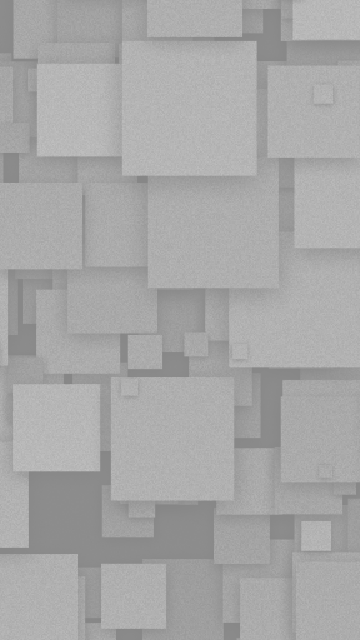
A WebGL 2 fragment shader for this background:

```glsl
#version 300 es
precision highp float;
// Overlapping grey paper squares, stacked in layers with soft drop shadows.
// Each layer is a jittered grid of boxes painted back to front, so every
// box shades what lies below it; a fine grain covers the lit faces.

#define SEED 7.0
#define BACKDROP 0.55
#define SHADOW_TONE 0.52
#define SHADOW_STRENGTH 0.72
#define SHADOW_DROP 0.22
#define SHADOW_BLUR 0.17
#define FACE_GRADIENT 0.012
#define GRAIN_CELLS 288.0
#define GRAIN_AMOUNT 0.055

uniform vec2 u_resolution;
out vec4 fragColor;

vec3 hash3(vec3 p) {
    p = fract(p * vec3(0.1031, 0.1030, 0.0973));
    p += dot(p, p.yxz + 33.33);
    return fract((p.xxy + p.yxx) * p.zyx);
}

// Coverage of a centred square whose edges fade over +-blur
float softSquare(vec2 p, float halfSide, float blur) {
    vec2 inside = smoothstep(-blur, blur, halfSide - abs(p));
    return inside.x * inside.y;
}

// Paint one grid of squares over the tone already there
float paintLayer(float tone, vec2 p, float id, float cellSize, float density,
                 vec2 sideRange, vec2 toneRange) {
    float pixel = 0.6 / u_resolution.x;
    vec2 home = floor(p / cellSize);
    for (int y = -1; y <= 1; y++) {
        for (int x = -1; x <= 1; x++) {
            vec2 cell = home + vec2(x, y);
            vec3 place = hash3(vec3(cell + 50.0, id + SEED));
            vec3 look = hash3(vec3(cell + 90.0, id + SEED + 31.0));
            if (look.z > density) continue;

            float side = mix(sideRange.x, sideRange.y, place.z);
            vec2 center = (cell + 0.5 + 0.7 * (place.xy - 0.5)) * cellSize;
            vec2 local = p - center;

            // Shadow falls below and spreads with the size of the square
            float blur = 0.008 + SHADOW_BLUR * side;
            vec2 drop = vec2(0.0, SHADOW_DROP * blur);
            float shadow = softSquare(local + drop, 0.5 * side, blur);
            tone = mix(tone, SHADOW_TONE, SHADOW_STRENGTH * shadow);

            // Flat face, a touch lighter toward its lower edge
            float face = mix(toneRange.x, toneRange.y, look.x);
            face -= FACE_GRADIENT * local.y / side;
            tone = mix(tone, face, softSquare(local, 0.5 * side, pixel));
        }
    }
    return tone;
}

void main() {
    vec2 p = gl_FragCoord.xy / u_resolution.x;
    float tone = BACKDROP;

    // Back to front: dim filler, middle squares, small chips, large sheets
    tone = paintLayer(tone, p, 1.0, 0.20, 0.85, vec2(0.13, 0.24), vec2(0.61, 0.66));
    tone = paintLayer(tone, p, 2.0, 0.27, 0.80, vec2(0.16, 0.28), vec2(0.645, 0.69));
    tone = paintLayer(tone, p, 3.0, 0.17, 0.30, vec2(0.05, 0.11), vec2(0.63, 0.68));
    tone = paintLayer(tone, p, 4.0, 0.35, 0.82, vec2(0.21, 0.39), vec2(0.665, 0.72));
    tone = paintLayer(tone, p, 5.0, 0.21, 0.16, vec2(0.035, 0.085), vec2(0.665, 0.715));

    // Fine grain, fading out in the deep shadow
    vec3 noise = hash3(vec3(floor(p * GRAIN_CELLS), SEED));
    float grain = 0.5 * (noise.x + noise.y) - 0.5;
    tone += GRAIN_AMOUNT * grain * smoothstep(0.52, 0.66, tone);

    fragColor = vec4(vec3(tone), 1.0);
}
```
